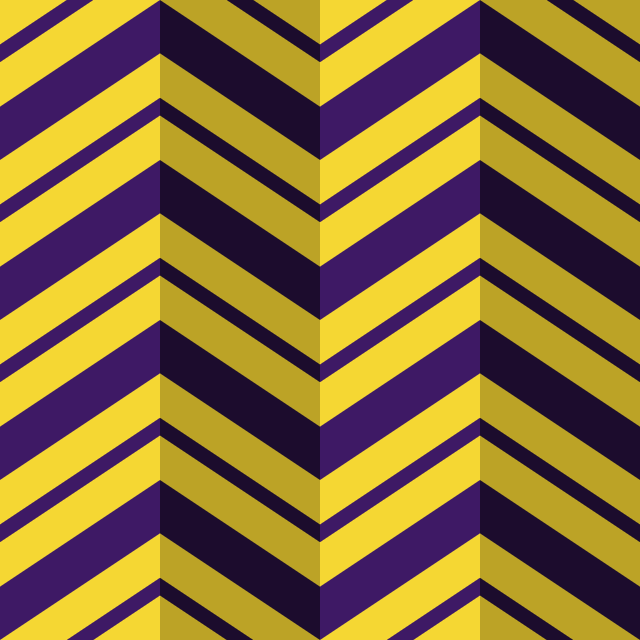
A Shadertoy shader for this pattern:

```glsl
// Folded chevron stripes: alternating lit and shaded panels with wide and thin purple bands on yellow.

const float FOLDS_ACROSS = 2.0;         // lit + shaded panel pairs per canvas height
const float BANDS_DOWN   = 4.0;         // stripe repeats per canvas height
const float FOLD_RISE    = 2.0 / 3.0;   // climb across one panel, in stripe repeats

// Band centres and half widths, in stripe repeats measured upward at a ridge
const float WIDE_CENTER = 5.0 / 6.0;
const float WIDE_HALF   = 1.0 / 6.0;
const float THIN_CENTER = 1.0 / 3.0;
const float THIN_HALF   = 1.0 / 18.0;

const vec3 YELLOW_LIT    = vec3(0.960, 0.843, 0.200);
const vec3 YELLOW_SHADED = vec3(0.737, 0.639, 0.149);
const vec3 PURPLE_LIT    = vec3(0.243, 0.098, 0.396);
const vec3 PURPLE_SHADED = vec3(0.110, 0.047, 0.176);

// Antialiased coverage of a band that repeats once per unit
float periodicBand(float t, float center, float halfWidth, float pixel) {
    float dist = abs(fract(t - center + 0.5) - 0.5) - halfWidth;
    return clamp(0.5 - dist / pixel, 0.0, 1.0);
}

void mainImage(out vec4 fragColor, in vec2 fragCoord) {
    vec2 uv = fragCoord / iResolution.y;
    float pixel = 1.0 / iResolution.y;

    // Zigzag height: 0 in the valleys, 1 on the ridges
    float fold = uv.x * FOLDS_ACROSS;
    float ridge = 1.0 - abs(2.0 * fract(fold) - 1.0);

    // Stripe coordinate sheared along the folds
    float stripe = uv.y * BANDS_DOWN + (1.0 - ridge) * FOLD_RISE;
    float stripePixel = pixel * length(vec2(2.0 * FOLDS_ACROSS * FOLD_RISE, BANDS_DOWN));

    float wide = periodicBand(stripe, WIDE_CENTER, WIDE_HALF, stripePixel);
    float thin = periodicBand(stripe, THIN_CENTER, THIN_HALF, stripePixel);
    float purple = max(wide, thin);

    // The rising half of each fold catches the light
    float lit = periodicBand(fold, 0.25, 0.25, pixel * FOLDS_ACROSS);

    vec3 yellowTone = mix(YELLOW_SHADED, YELLOW_LIT, lit);
    vec3 purpleTone = mix(PURPLE_SHADED, PURPLE_LIT, lit);
    fragColor = vec4(mix(yellowTone, purpleTone, purple), 1.0);
}
```
